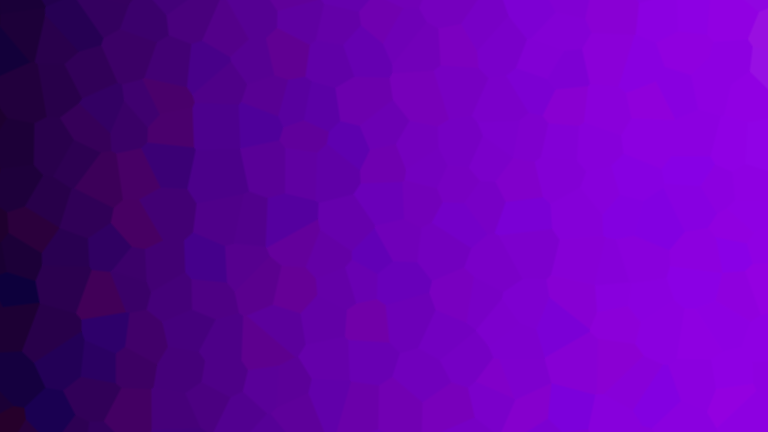
Write a Shadertoy shader that draws this background.

```glsl
// A violet wall of crystal facets, dark at the left and vivid at the right.
// Jittered Voronoi cells each take one flat colour from a curved horizontal
// ramp, with a small random shift towards blue or magenta.

#define CELLS_PER_HEIGHT 11.0
#define JITTER 0.85
#define TINT_STRENGTH 0.05
#define SHADE_STRENGTH 0.008
#define EDGE_PIXELS 1.2
#define RAMP_START vec3(0.10, 0.0, 0.20)
#define RAMP_SLOPE vec3(0.82, 0.0, 1.34)
#define RAMP_CURVE vec3(-0.36, 0.0, -0.65)

vec2 hash2(vec2 cell) {
    vec2 q = vec2(dot(cell, vec2(127.1, 311.7)), dot(cell, vec2(269.5, 183.3)));
    return fract(sin(q) * 43758.55);
}

vec2 siteOf(vec2 cell) {
    return cell + 0.5 + JITTER * (hash2(cell) - 0.5);
}

// Flat colour of one facet, sampled at its site.
vec3 facetColor(vec2 cell, float aspect) {
    vec2 place = siteOf(cell) / (CELLS_PER_HEIGHT * vec2(aspect, 1.0));
    float x = clamp(place.x, 0.0, 1.0);
    vec3 color = RAMP_START + x * (RAMP_SLOPE + x * RAMP_CURVE);

    // Cubing keeps most facets near the ramp and lets a few stand out.
    vec2 chance = hash2(cell + 37.0) * 2.0 - 1.0;
    float tint = chance.x * chance.x * chance.x * mix(1.0, 0.35, x);
    color += TINT_STRENGTH * tint * vec3(1.0, 0.0, -0.8);
    color += SHADE_STRENGTH * chance.y * vec3(1.0, 0.0, 1.4);

    // Pale facets along the upper right border.
    float pale = smoothstep(0.975, 1.0, place.x) * smoothstep(0.62, 0.72, place.y);
    return max(color + pale * vec3(0.03, 0.06, 0.0), 0.0);
}

void mainImage(out vec4 fragColor, in vec2 fragCoord) {
    float aspect = iResolution.x / iResolution.y;
    vec2 p = fragCoord / iResolution.y * CELLS_PER_HEIGHT;
    vec2 base = floor(p);

    // Find the two nearest sites.
    vec2 nearest = base, second = base;
    float d1 = 1e5, d2 = 1e5;
    for (int j = -2; j <= 2; j++) {
        for (int i = -2; i <= 2; i++) {
            vec2 cell = base + vec2(i, j);
            vec2 offset = siteOf(cell) - p;
            float d = dot(offset, offset);
            if (d < d1) {
                d2 = d1; second = nearest;
                d1 = d; nearest = cell;
            } else if (d < d2) {
                d2 = d; second = cell;
            }
        }
    }

    // Blend across the shared edge over about one pixel.
    float edge = 0.5 * (d2 - d1) / max(length(siteOf(second) - siteOf(nearest)), 1e-4);
    float width = EDGE_PIXELS * CELLS_PER_HEIGHT / iResolution.y;
    float blend = 0.5 * (1.0 - clamp(edge / width, 0.0, 1.0));
    vec3 color = mix(facetColor(nearest, aspect), facetColor(second, aspect), blend);

    fragColor = vec4(color, 1.0);
}
```
